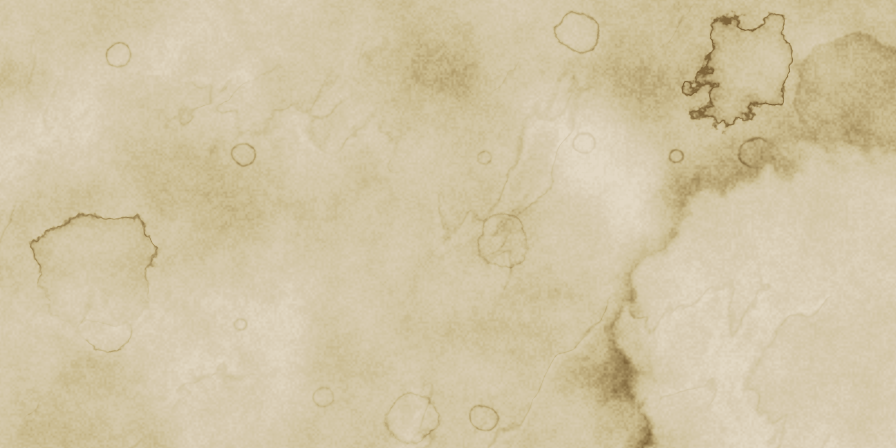
A Shadertoy shader for this texture:

```glsl
// Aged, water-stained paper: layered value noise gives a tone, and soaked
// patches, ragged tide marks, scattered drop rings, creases and grain shift it.
// The tone is finally looked up in a ramp from pale cream to brown.

const vec3 HIGHLIGHT = vec3(0.885, 0.845, 0.765);
const vec3 CREAM     = vec3(0.845, 0.795, 0.695);
const vec3 PARCHMENT = vec3(0.82, 0.77, 0.64);
const vec3 TAN       = vec3(0.785, 0.725, 0.555);
const vec3 OCHRE     = vec3(0.71, 0.63, 0.44);
const vec3 BROWN     = vec3(0.50, 0.40, 0.23);

const float BASE_TONE     = 0.3;
const float CLOUD_AMOUNT  = 5.0;
const float MOTTLE_AMOUNT = 2.2;
const float GRAIN_AMOUNT  = 1.0;
const float GRAIN_SCALE   = 200.0;
const float CREASE_AMOUNT = 1.0;
const float RING_CELL     = 0.2;
const float RING_CHANCE   = 0.36;
const float RIM_WIDTH     = 0.003;

float hash(vec2 p) {
    vec3 q = fract(p.xyx * 0.1031);
    q += dot(q, q.yzx + 33.33);
    return fract((q.x + q.y) * q.z);
}

float noise(vec2 p) {
    vec2 i = floor(p), f = fract(p);
    f = f * f * (3.0 - 2.0 * f);
    return mix(mix(hash(i), hash(i + vec2(1, 0)), f.x),
               mix(hash(i + vec2(0, 1)), hash(i + vec2(1, 1)), f.x), f.y);
}

float fbm(vec2 p) {
    float sum = 0.0, amp = 0.516;
    for (int i = 0; i < 5; i++) {
        sum += amp * noise(p);
        p = mat2(1.6, 1.2, -1.2, 1.6) * p + 17.3;
        amp *= 0.5;
    }
    return sum;
}

vec2 rotate(vec2 v, float a) {
    float c = cos(a), s = sin(a);
    return vec2(c * v.x + s * v.y, c * v.y - s * v.x);
}

// Soft elliptical patch
float patchTone(vec2 p, vec2 centre, vec2 size, float angle) {
    vec2 q = rotate(p - centre, angle) / size;
    return exp(-dot(q, q));
}

// Signed distance to a ragged ellipse, negative inside
float stain(vec2 p, vec2 centre, vec2 size, float angle, float ragged, float scale) {
    vec2 q = rotate(p - centre, angle) / size;
    float d = (length(q) - 1.0) * min(size.x, size.y);
    return d + ragged * (fbm(p * scale + 4.7) - 0.5);
}

float line(float d, float width) {
    float w = width + 0.35 / iResolution.y;
    return exp(-d * d / (w * w));
}

// Thin tide marks of dried drops, at most one in each grid cell
float dropRings(vec2 p) {
    float tone = 0.0;
    vec2 cell = floor(p / RING_CELL);
    for (int y = -1; y <= 1; y++)
    for (int x = -1; x <= 1; x++) {
        vec2 id = cell + vec2(x, y) + 40.0;
        if (hash(id) > RING_CHANCE) continue;
        vec2 jitter = vec2(hash(id + 11.3), hash(id + 27.9));
        vec2 centre = (id - 40.0 + 0.2 + 0.6 * jitter) * RING_CELL;
        float size = hash(id + 53.1);
        float radius = mix(0.014, 0.06, size * size);
        float d = stain(p, centre, radius * vec2(1.0, 0.93), 0.0, radius * 0.6, 24.0);
        tone += line(d, RIM_WIDTH * 0.8) * mix(1.0, 2.3, hash(id + 71.7));
        tone += smoothstep(0.004, -0.004, d) * (0.4 * exp(min(d, 0.0) / 0.008) - 0.1);
    }
    return tone;
}

// Faint broken folds along noise contours
float creases(vec2 p) {
    vec2 q = rotate(p, 0.9) * vec2(2.2, 4.5) + 0.35 * fbm(p * 7.0);
    float fold = fbm(q + 8.1) - 0.5;
    float broken = smoothstep(0.48, 0.66, fbm(p * 4.0 + 31.0));
    return broken * (line(fold, 0.011) - 0.5 * line(fold - 0.035, 0.025));
}

vec3 paperColour(float t) {
    vec3 c = mix(HIGHLIGHT, CREAM, clamp(t * 0.8 + 1.0, 0.0, 1.0));
    c = mix(c, PARCHMENT, clamp(t, 0.0, 1.0));
    c = mix(c, TAN, clamp(t - 1.0, 0.0, 1.0));
    c = mix(c, OCHRE, clamp(t - 2.0, 0.0, 1.0));
    return mix(c, BROWN, clamp((t - 3.0) / 2.0, 0.0, 1.0));
}

void mainImage(out vec4 fragColor, in vec2 fragCoord) {
    vec2 p = fragCoord / iResolution.y;
    p.x *= 2.0 * iResolution.y / iResolution.x;

    // Broad clouding
    vec2 warp = vec2(fbm(p * 2.0), fbm(p * 2.0 + 9.4)) - 0.5;
    float tone = BASE_TONE + CLOUD_AMOUNT * (fbm(p * 2.3 + warp + 2.6) - 0.5);
    tone += MOTTLE_AMOUNT * (fbm(p * 11.0 + 6.0) - 0.5);
    vec2 w = p + 0.35 * warp;
    tone += 1.9 * patchTone(w, vec2(1.64, 0.86), vec2(0.42, 0.26), 0.0);
    tone += 1.2 * patchTone(w, vec2(0.35, 0.98), vec2(0.5, 0.26), 0.0);
    tone += 1.4 * patchTone(w, vec2(0.05, 0.06), vec2(0.26, 0.2), 0.0);
    tone -= 1.5 * patchTone(w, vec2(0.18, 0.68), vec2(0.32, 0.08), 0.5);
    tone -= 1.5 * patchTone(w, vec2(1.34, 0.76), vec2(0.28, 0.07), -0.93);
    tone -= 0.7 * patchTone(w, vec2(0.62, 0.28), vec2(0.35, 0.12), 0.2);

    // Large soaked corner: pale inside, feathered brown edge
    float pool = stain(p, vec2(1.88, 0.17), vec2(0.5), 0.0, 0.22, 7.0);
    float inside = smoothstep(0.012, -0.03, pool);
    float feather = 0.3 + 1.4 * fbm(p * 14.0);
    float strength = mix(1.0, 2.6, smoothstep(0.6, 0.1, p.y)) * feather;
    tone = mix(tone, tone * 0.6 - 0.4, inside);
    tone += strength * exp(-abs(pool) / (pool > 0.0 ? 0.04 : 0.04 * feather));
    tone += 0.9 * (1.0 - inside) * exp(-max(pool, 0.0) / 0.15);

    // Dark lobe bleeding away from its upper edge
    float lobe = stain(p, vec2(1.93, 0.79), vec2(0.15, 0.13), 0.0, 0.12, 9.0);
    tone += 1.5 * smoothstep(0.006, -0.008, lobe) * exp(min(lobe, 0.0) / 0.06)
          * smoothstep(0.66, 0.84, p.y);

    // Crusted blot at the upper right
    float blot = stain(p, vec2(1.66, 0.845), vec2(0.09, 0.14), -0.3, 0.12, 14.0);
    float blotInside = smoothstep(0.004, -0.004, blot);
    tone = mix(tone, tone * 0.5 + 0.1, blotInside);
    tone += 2.4 * line(blot, RIM_WIDTH);
    tone += 2.0 * blotInside * exp(min(blot, 0.0) / (0.022 * feather));

    // Pale blot at the left, its rim fading downwards
    float ghost = stain(p, vec2(0.208, 0.4), vec2(0.135, 0.125), 0.0, 0.1, 14.0);
    float rimFade = mix(0.25, 1.0, smoothstep(0.32, 0.46, p.y));
    tone += 2.2 * rimFade * line(ghost, RIM_WIDTH);
    tone += smoothstep(0.004, -0.004, ghost)
          * (0.3 + 0.8 * rimFade * exp(min(ghost, 0.0) / 0.02));

    // Small marks and paper grain
    float clearPaper = smoothstep(0.0, 0.04, min(pool, min(blot, ghost)));
    tone += clearPaper * dropRings(p) + CREASE_AMOUNT * creases(p);
    tone += GRAIN_AMOUNT * (noise(p * GRAIN_SCALE) - 0.5);
    tone += 0.5 * (noise(p * GRAIN_SCALE * 0.4) - 0.5);

    fragColor = vec4(paperColour(tone), 1.0);
}
```
